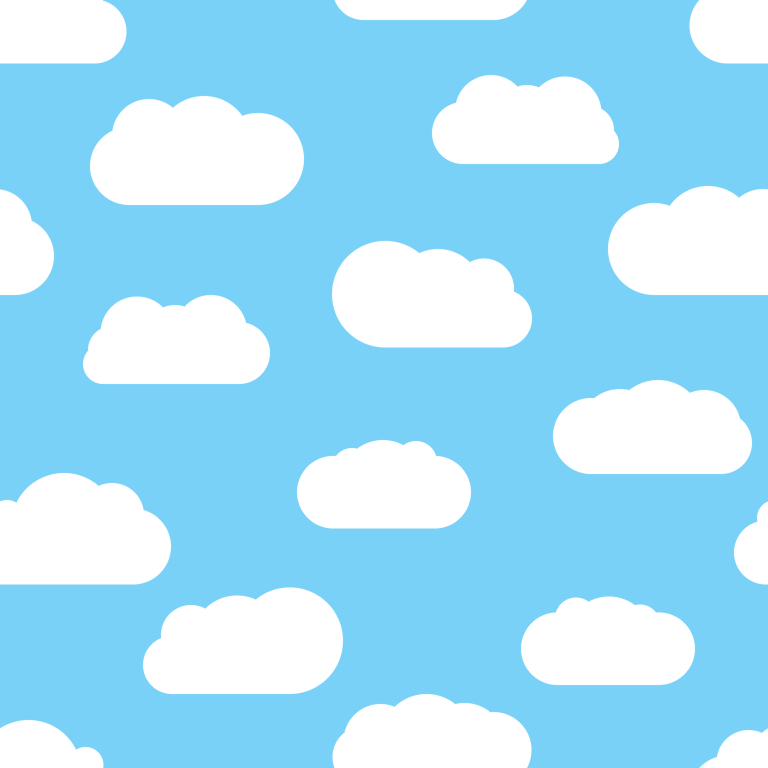
Write a Shadertoy shader that draws this pattern.

```glsl
// Flat white clouds scattered over a plain light blue sky, as a seamless tile.
// Each cloud is a union of two round end caps, a flat-bottomed body and up to four
// puffs; six shapes appear twice each, once mirrored, wrapped on a 768-unit torus.

const float TILE = 768.0;

float circle(vec2 p, vec3 c) {
    return length(p - c.xy) - c.z;
}

float box(vec2 p, vec2 halfSize) {
    vec2 d = abs(p) - halfSize;
    return length(max(d, 0.0)) + min(max(d.x, d.y), 0.0);
}

// Shortest offset from a point on the wrapping tile
vec2 wrapOffset(vec2 p, vec2 origin) {
    return mod(p - origin + 0.5 * TILE, TILE) - 0.5 * TILE;
}

// Origin at the middle of the flat base; caps = half width, left and right radius.
// Each puff column is centre x, centre y, radius; zero columns are unused.
float cloud(vec2 p, vec3 caps, mat4x3 puffs) {
    float d = min(circle(p, vec3(caps.y - caps.x, caps.y, caps.y)),
                  circle(p, vec3(caps.x - caps.z, caps.z, caps.z)));
    vec2 body = vec2(caps.x - 0.5 * (caps.y + caps.z), 0.9 * min(caps.y, caps.z));
    d = min(d, box(p - vec2(0.5 * (caps.y - caps.z), body.y), body));
    for (int i = 0; i < 4; i++) d = min(d, circle(p, puffs[i]));
    return d;
}

// One cloud at the first origin and its mirror image at the second
float cloudPair(vec2 p, vec2 origin, vec2 mirrorOrigin, vec3 caps, mat4x3 puffs) {
    vec2 mirrored = wrapOffset(p, mirrorOrigin) * vec2(-1.0, 1.0);
    return min(cloud(wrapOffset(p, origin), caps, puffs),
               cloud(mirrored, caps, puffs));
}

float cloudField(vec2 p) {
    vec3 none = vec3(0.0);
    // Broad, two puffs
    float d = cloudPair(p, vec2(197, 563), vec2(715, 473), vec3(107, 39, 46),
        mat4x3(vec3(-48, 69, 37), vec3(7, 62, 47), none, none));
    // Twin peaks with a small tail
    d = min(d, cloudPair(p, vec2(525.5, 604), vec2(176.5, 384), vec3(93.5, 31, 20),
        mat4x3(vec3(-34.5, 53, 36), vec3(1.5, 49, 30),
               vec3(39.5, 51, 36.5), vec3(64.5, 34, 24))));
    // Heavy head, stepping down
    d = min(d, cloudPair(p, vec2(432, 420.5), vec2(243, 74), vec3(100, 53.3, 29),
        mat4x3(vec3(6, 53.5, 45), vec3(52, 59, 30), none, none)));
    // Shallow dome
    d = min(d, cloudPair(p, vec2(652.5, 294), vec2(432, -20), vec3(99.5, 38, 31),
        mat4x3(vec3(-32.5, 44, 41), vec3(5.5, 48, 46), vec3(51.5, 47, 37), none)));
    // Small capsule with low bumps
    d = min(d, cloudPair(p, vec2(384, 239.5), vec2(608, 83), vec3(87, 36.3, 36.3),
        mat4x3(vec3(-32, 60.5, 20), vec3(-1, 45.5, 43), vec3(32, 66.5, 21), none)));
    // Tall middle with a tiny shoulder
    d = min(d, cloudPair(p, vec2(68.5, 183.5), vec2(792, 704.5), vec3(102.5, 32, 38),
        mat4x3(vec3(-61.5, 66.5, 18), vec3(-4.5, 58.5, 53), vec3(43.5, 69.5, 32), none)));
    return d;
}

void mainImage(out vec4 fragColor, in vec2 fragCoord) {
    vec2 p = fragCoord / iResolution.xy * TILE;
    float pixel = TILE / min(iResolution.x, iResolution.y);
    float sky = smoothstep(-0.7 * pixel, 0.7 * pixel, cloudField(p));
    fragColor = vec4(mix(vec3(1.0), vec3(0.48, 0.82, 0.97), sky), 1.0);
}
```
